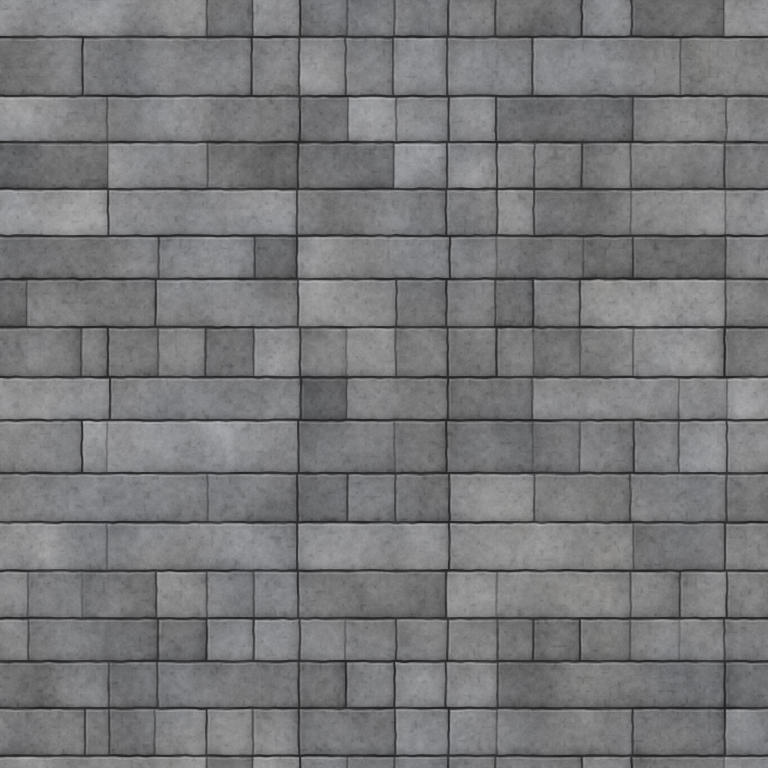
A Shadertoy shader for this texture:

```glsl
// Weathered grey stone wall: sixteen courses of uneven blocks with tight dark joints.

const int COUNT = 16;           // courses down, and joint columns across
const int MASK = COUNT - 1;
const vec3 JOINT_COLOR = vec3(0.13, 0.13, 0.135);
const vec3 COOL_TINT = vec3(0.975, 0.99, 1.03);
const vec3 WARM_TINT = vec3(1.01, 1.0, 0.985);

// Top edge of each course, measured downward from the top of the canvas
const float COURSE_EDGE[COUNT] = float[COUNT](
    0.048, 0.125, 0.185, 0.246, 0.307, 0.363, 0.426, 0.491,
    0.547, 0.616, 0.680, 0.743, 0.805, 0.861, 0.922, 0.984);

// Columns in which upright joints may open
const float COLUMN_EDGE[COUNT] = float[COUNT](
    0.035, 0.108, 0.141, 0.204, 0.268, 0.329, 0.389, 0.452,
    0.514, 0.583, 0.647, 0.695, 0.757, 0.823, 0.883, 0.944);

float hash(vec2 p) {
    vec3 q = fract(vec3(p.xyx) * 0.1031);
    q += dot(q, q.yzx + 33.33);
    return fract((q.x + q.y) * q.z);
}

float noise(vec2 p) {
    vec2 i = floor(p), f = fract(p);
    f = f * f * (3.0 - 2.0 * f);
    return mix(mix(hash(i), hash(i + vec2(1, 0)), f.x),
               mix(hash(i + vec2(0, 1)), hash(i + vec2(1, 1)), f.x), f.y);
}

float fbm(vec2 p) {
    float sum = 0.0, weight = 0.5;
    for (int i = 0; i < 5; i++) {
        sum += weight * noise(p);
        p = mat2(1.6, 1.2, -1.2, 1.6) * p + 7.3;
        weight *= 0.5;
    }
    return sum / 0.97;
}

// Wrapped edges, so blocks continue across the canvas border
float courseY(int row) {
    return COURSE_EDGE[row & MASK] + float(row >> 4);
}

float jointX(int column, int row) {
    float shift = hash(vec2(column & MASK, row & MASK) + 61.0) - 0.5;
    return COLUMN_EDGE[column & MASK] + float(column >> 4) + shift * 0.005;
}

// Zero where the block runs on; otherwise how deep the joint is
float jointDepth(int column, int row) {
    int c = column & MASK, r = row & MASK;
    if (c == 6 || c == 9) return 0.9;
    float chance = mix(0.12, 0.72, hash(vec2(r, 5) + 17.0));
    if (c == 13 || c == 15) chance = 0.85;
    float depth = mix(0.25, 1.0, hash(vec2(r, c) + 83.0));
    return hash(vec2(c, r) + 29.0) < chance ? depth : 0.0;
}

float lineMask(float distance, float halfWidth, float pixel) {
    return 1.0 - smoothstep(halfWidth - pixel * 0.7, halfWidth + pixel * 0.7, distance);
}

float glow(float distance, float reach) {
    return exp(-max(distance, 0.0) / reach);
}

// Brightness of the stone face, with clouds, stains, grain and pits
float stoneTone(vec2 p, vec2 block) {
    vec2 offset = block * vec2(7.1, 3.7);
    float tone = 0.507 + (hash(block + 41.0) - 0.5) * 0.13;
    tone += (fbm(p * vec2(13.0, 10.0) + offset) - 0.5) * 0.22;
    tone += (noise(p * vec2(24.0, 5.0) + offset) - 0.5) * 0.06;
    tone += (fbm(p * 130.0) - 0.5) * 0.10;
    tone += (noise(p * 420.0) - 0.5) * 0.035;
    return tone - smoothstep(0.76, 0.92, noise(p * 170.0)) * 0.04;
}

void mainImage(out vec4 fragColor, in vec2 fragCoord) {
    vec2 p = fragCoord / iResolution.xy;
    p.y = 1.0 - p.y;
    float pixel = 1.0 / min(iResolution.x, iResolution.y);

    // Find the course, then the nearest open joint on each side
    int row = -1, left = -1;
    for (int i = 0; i < COUNT; i++) if (courseY(i) <= p.y) row = i;
    for (int i = 0; i < COUNT; i++) if (jointX(i, row) <= p.x) left = i;
    int right = left + 1;
    for (int i = 0; i < COUNT && jointDepth(left, row) == 0.0; i++) left--;
    for (int i = 0; i < COUNT && jointDepth(right, row) == 0.0; i++) right++;

    // Distances to the block edges, slightly chipped
    float chip = (noise(p * 95.0) - 0.5) * 0.0014;
    float top = p.y - courseY(row) + chip;
    float bottom = courseY(row + 1) - p.y - chip;
    float west = p.x - jointX(left, row) + chip;
    float east = jointX(right, row) - p.x - chip;
    float westDepth = jointDepth(left, row), eastDepth = jointDepth(right, row);

    // Rounded edges: lit at the top and left, shaded below and right
    vec2 block = vec2(left & MASK, row & MASK);
    float tone = stoneTone(p, block);
    tone -= 0.13 * glow(bottom, 0.005) + 0.05 * glow(top, 0.008);
    tone -= 0.11 * eastDepth * glow(east, 0.005) + 0.05 * westDepth * glow(west, 0.006);
    tone += 0.09 * lineMask(abs(top - 0.0038), 0.0008, pixel);
    tone += 0.06 * westDepth * lineMask(abs(west - 0.0034), 0.0007, pixel);
    vec3 color = tone * mix(WARM_TINT, COOL_TINT, fbm(p * 9.0 + 31.0));

    // Dark joints, worn unevenly along their length
    float wear = mix(0.65, 1.0, noise(p * 38.0 + 11.0));
    float level = lineMask(min(top, bottom), 0.0015, pixel) * wear;
    float upright = max(westDepth * lineMask(west, 0.0013, pixel),
                        eastDepth * lineMask(east, 0.0013, pixel)) * wear;
    color = mix(color, JOINT_COLOR, max(level, upright));
    fragColor = vec4(clamp(color, 0.0, 1.0), 1.0);
}
```
